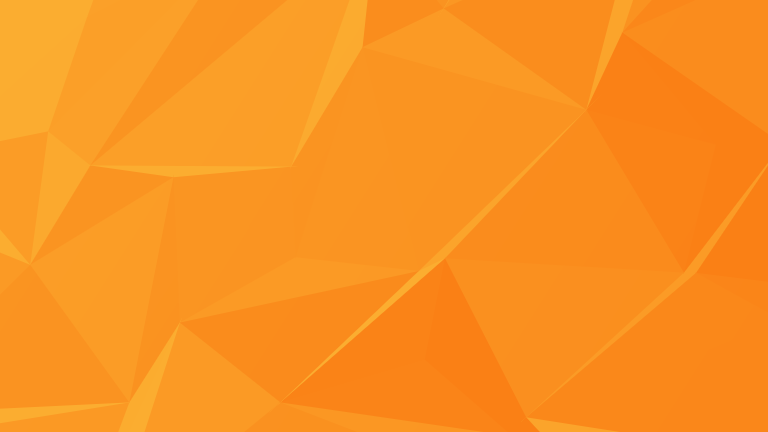
Reproduce this background procedurally as a WebGL 2 fragment shader.

```glsl
#version 300 es
precision highp float;
// Low-poly orange backdrop: a sheared, strongly jittered grid whose quads are
// each split into two flat facets. Tone falls from upper left to lower right,
// varies per facet, and rises on thin slivers, which read as lit creases.

#define CELL 0.30          // grid spacing, in canvas heights
#define SHEAR 0.25         // rightward lean of the mesh
#define SEED vec2(5.0, 23.0)
#define TONE_BASE 0.60     // tone at the lower left corner
#define TONE_ACROSS -0.76  // change of tone from left to right
#define TONE_UP 0.27       // change of tone from bottom to top
#define FACET_VARIATION 0.48
#define SLIVER_GLOW 0.60
#define FACET_GRADIENT 0.08
#define DEEP_ORANGE vec3(0.98, 0.50, 0.083)
#define AMBER vec3(0.985, 0.68, 0.19)

uniform vec2 u_resolution;
out vec4 fragColor;

vec2 hash22(vec2 p) {
    vec3 q = fract(p.xyx * vec3(0.1031, 0.1030, 0.0973));
    q += dot(q, q.yzx + 33.33);
    return fract((q.xx + q.yz) * q.zy);
}

float cross2(vec2 a, vec2 b) {
    return a.x * b.y - a.y * b.x;
}

// Mesh vertex of a grid cell, in canvas units. Each stays inside its own cell,
// so quads never overlap; the smoothsteps favour borders, most of all sideways,
// which pairs up vertices into upright slivers.
vec2 meshVertex(vec2 cell) {
    vec2 jitter = smoothstep(0.0, 1.0, hash22(cell + SEED));
    jitter.x = smoothstep(0.0, 1.0, jitter.x);
    vec2 q = cell + mix(vec2(0.03), vec2(0.97), jitter);
    return CELL * vec2(q.x + SHEAR * q.y, q.y);
}

// Signed distance to the line a-b, positive on its left
float edgeDistance(vec2 p, vec2 a, vec2 b) {
    return cross2(b - a, p - a) / length(b - a);
}

// Colour of a counter-clockwise facet, weighted by its pixel coverage in alpha
vec4 facet(vec2 p, vec2 a, vec2 b, vec2 c, float rnd, float pixel, float aspect) {
    float inside = min(edgeDistance(p, a, b), min(edgeDistance(p, b, c), edgeDistance(p, c, a)));
    float coverage = clamp(inside / pixel + 0.5, 0.0, 1.0);

    vec2 ab = b - a, bc = c - b, ca = a - c;
    float longest = max(dot(ab, ab), max(dot(bc, bc), dot(ca, ca)));
    float sliver = 1.0 - smoothstep(0.06, 0.17, cross2(ab, bc) / longest);

    vec2 samplePos = mix((a + b + c) / 3.0, p, FACET_GRADIENT);
    float tone = TONE_BASE + TONE_ACROSS * samplePos.x / aspect + TONE_UP * samplePos.y;
    tone = max(tone + FACET_VARIATION * (rnd - 0.5), 0.0) + SLIVER_GLOW * sliver;
    return vec4(mix(DEEP_ORANGE, AMBER, clamp(tone, 0.0, 1.0)), 1.0) * coverage;
}

void main() {
    float pixel = 1.0 / u_resolution.y;
    float aspect = u_resolution.x * pixel;
    vec2 p = gl_FragCoord.xy * pixel;
    vec2 home = floor(vec2(p.x - SHEAR * p.y, p.y) / CELL);

    // Only the four quads touching the home cell can cover this point
    vec4 sum = vec4(0.0);
    for (int y = -1; y <= 0; y++) {
        for (int x = -1; x <= 0; x++) {
            vec2 cell = home + vec2(x, y);
            vec2 a = meshVertex(cell);
            vec2 b = meshVertex(cell + vec2(1.0, 0.0));
            vec2 c = meshVertex(cell + vec2(1.0, 1.0));
            vec2 d = meshVertex(cell + vec2(0.0, 1.0));
            vec2 rnd = hash22(cell + SEED + 97.0);

            // Split along a diagonal that lies inside the quad
            bool acFits = cross2(c - a, b - a) < 0.0 && cross2(c - a, d - a) > 0.0;
            bool bdFits = cross2(d - b, c - b) < 0.0 && cross2(d - b, a - b) > 0.0;
            float split = hash22(cell + SEED + 211.0).x;
            if (acFits && (!bdFits || split < 0.65)) {
                sum += facet(p, a, b, c, rnd.x, pixel, aspect);
                sum += facet(p, a, c, d, rnd.y, pixel, aspect);
            } else {
                sum += facet(p, a, b, d, rnd.x, pixel, aspect);
                sum += facet(p, b, c, d, rnd.y, pixel, aspect);
            }
        }
    }
    fragColor = vec4(sum.rgb / max(sum.a, 0.0001), 1.0);
}
```
